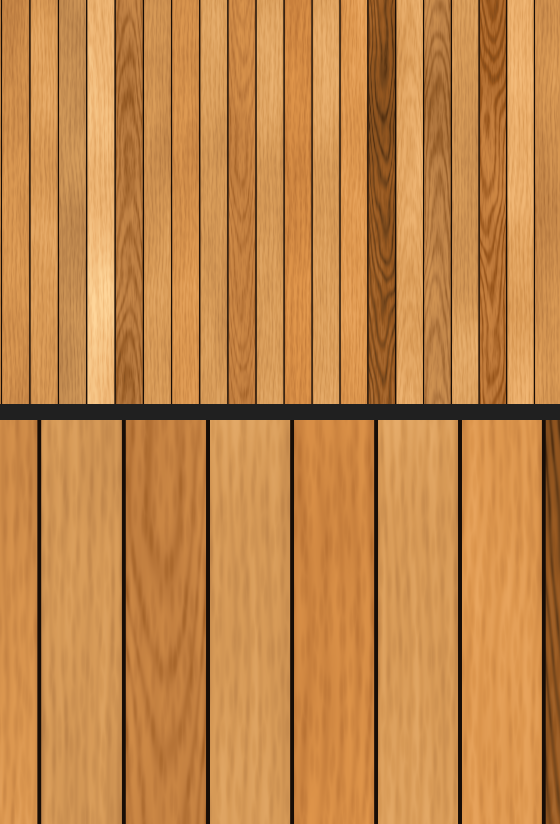
Top: the whole. Bottom: its middle third, enlarged.
Give the GLSL for this texture, as a Shadertoy shader.

```glsl
// Wall of twenty vertical hardwood planks with varied tone, grain figure and dark gaps.

const float FIRST_GAP   = 0.0026;   // left gap, in canvas widths
const float PITCH       = 0.0509;   // plank width at the left side
const float NARROWING   = 0.00087;  // planks get slightly slimmer to the right
const float GAP_HALF    = 0.023;    // half gap, in plank widths
const float CLOUD_DEPTH = 0.10;
const float PORE_DEPTH  = 0.06;
const float FIBRE_DEPTH = 0.09;
const float RING_RATE   = 2.4;
const vec3  GAP_COLOR   = vec3(0.09, 0.05, 0.025);

const int PLANKS = 20;
const float TONE[PLANKS] = float[PLANKS](
    0.75, 0.78, 0.70, 1.05, 0.58, 0.75, 0.75, 0.78, 0.64, 0.82,
    0.72, 0.84, 0.83, 0.33, 0.90, 0.57, 0.80, 0.51, 0.93, 0.71);
const float WARMTH[PLANKS] = float[PLANKS](
    0.2, 0.0, -0.6, -0.2, 0.1, -0.2, 0.4, -0.3, 0.5, -0.3,
    0.9, -0.2, 0.6, 0.3, -0.1, -0.2, -0.3, 0.7, 0.0, 0.0);

// Wood colours from dark heartwood to pale sapwood
const int STOPS = 7;
const vec3 WOOD[STOPS] = vec3[STOPS](
    vec3(0.27, 0.16, 0.06), vec3(0.45, 0.28, 0.12), vec3(0.58, 0.35, 0.14),
    vec3(0.73, 0.49, 0.26), vec3(0.85, 0.60, 0.33), vec3(0.94, 0.71, 0.45),
    vec3(1.00, 0.83, 0.59));

float hash(float n) {
    return fract(sin(n * 12.99 + 4.1) * 4375.85);
}

vec2 hash2(vec2 p) {
    vec2 q = vec2(dot(p, vec2(127.1, 311.7)), dot(p, vec2(269.5, 183.3)));
    return fract(sin(q) * 4375.85);
}

float layeredSines(vec2 p) {
    float sum = 0.0, amp = 0.5;
    for (int i = 0; i < 5; i++) {
        sum += amp * sin(p.x + 1.7 * sin(p.y * 0.8));
        p = mat2(1.2, 0.9, -0.9, 1.2) * p + 2.3;
        amp *= 0.6;
    }
    return sum;
}

// Distance to the nearest scattered point
float cellular(vec2 p) {
    vec2 cell = floor(p), f = fract(p);
    float nearest = 2.0;
    for (int y = -1; y <= 1; y++)
        for (int x = -1; x <= 1; x++) {
            vec2 o = vec2(x, y);
            nearest = min(nearest, length(o + hash2(cell + o) - f));
        }
    return nearest;
}

vec3 woodColor(float tone) {
    vec3 color = WOOD[0];
    for (int i = 1; i < STOPS; i++)
        color = mix(color, WOOD[i], clamp(tone * 5.0 - float(i - 1), 0.0, 1.0));
    return color;
}

void mainImage(out vec4 fragColor, in vec2 fragCoord) {
    vec2 uv = fragCoord / iResolution.x;

    // Plank index and local position, in plank widths
    float u = (uv.x - FIRST_GAP) / PITCH;
    u += NARROWING * u * u;
    float pixel = fwidth(u);
    float id = floor(u);
    int plank = clamp(int(id), 0, PLANKS - 1);
    float across = fract(u) - 0.5;
    float along = uv.y / PITCH;
    float seed = hash(id) * 40.0;
    vec2 p = vec2(across + seed, along + seed * 0.7);
    float baseTone = TONE[plank];

    // Growth rings: straight grain on some planks, arched on others
    float figured = 1.0 - smoothstep(0.35, 0.75, baseTone);
    float arched = max(smoothstep(0.35, 0.65, hash(id + 31.0)), figured);
    float lean = hash(id + 7.0) < 0.5 ? -1.0 : 1.0;
    float arch = across * across * 4.0 + lean * along * 0.28;
    float swirl = layeredSines(p * vec2(2.0, 0.5));
    float rings = mix(across * 3.0, arch, arched) + mix(0.3, 0.75, figured) * swirl;
    rings *= RING_RATE;
    float vein = pow(0.5 + 0.5 * sin(6.2832 * rings), 2.0) - 0.375;
    vein *= 1.0 - smoothstep(0.3, 0.7, fwidth(rings));

    // Pale clouds, long fibres and short pores
    float cloud = layeredSines(p * vec2(0.9, 0.45) + 9.0);
    float fibre = cellular(p * vec2(7.0, 0.4)) - 0.45;
    float pore = 1.0 - smoothstep(0.1, 0.5, cellular(p * vec2(13.0, 1.8)));

    float tone = baseTone + CLOUD_DEPTH * cloud;
    tone -= vein * mix(0.07, 0.24, figured);
    tone += FIBRE_DEPTH * fibre - PORE_DEPTH * (pore - 0.3);

    // Rounded plank edges
    float edge = 0.5 - abs(across);
    tone -= 0.07 * (1.0 - smoothstep(GAP_HALF, 0.1, edge));

    vec3 color = woodColor(tone);
    color += WARMTH[plank] * vec3(0.025, -0.02, -0.045);

    // Dark gap between planks
    float wood = smoothstep(GAP_HALF - 0.5 * pixel, GAP_HALF + 0.5 * pixel, edge);
    fragColor = vec4(mix(GAP_COLOR, color, wood), 1.0);
}
```
